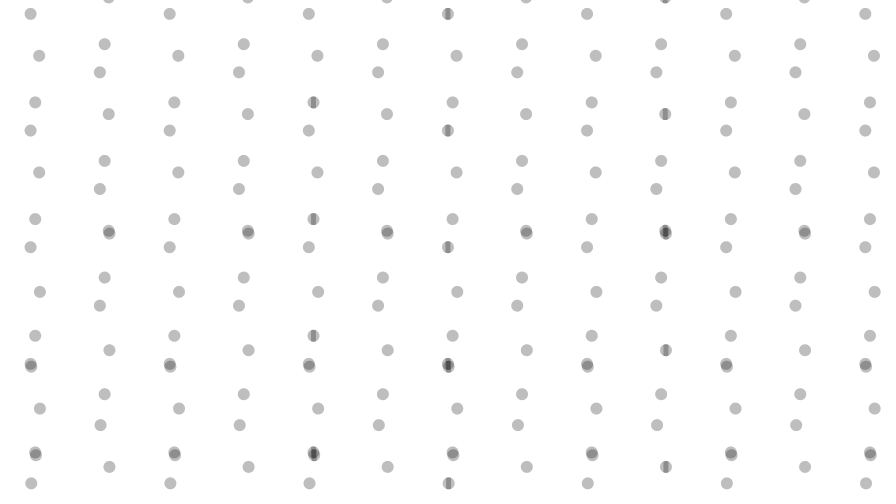
This pattern is drawn by a Shadertoy shader. Its source:

```glsl
// Antialiased coverage of a shape from its signed distance
float coverage(float dist, float pixel) {
    return clamp(0.5 - dist / pixel, 0.0, 1.0);
}

// Darkness layers left by one lattice of dots; side is -1 above its seam, +1 below
float dotLayers(vec2 p, vec4 layer, float side, float pixel) {
    vec2 period = vec2(119.25, 100.0);
    vec2 shift = side > 0.0 ? vec2(0.6, 2.4) : vec2(0.0);
    vec2 origin = layer.xy + shift;
    vec2 center = origin + period * floor((p - origin) / period + 0.5);

    // Both halves keep the row that lies on the seam
    float kept = step(-3.0, (center.y - layer.w) * side);
    float disc = coverage(length(p - center) - 5.1, pixel);

    // Neighbouring panels overlap in a narrow upright strip
    float strip = coverage(abs(p.x - layer.z - shift.x) - 2.1, pixel);
    return kept * disc * (1.0 + strip);
}

void mainImage(out vec4 fragColor, in vec2 fragCoord) {
    // Canvas is 432 units tall, measured from the top
    float pixel = 432.0 / iResolution.y;
    vec2 p = vec2(fragCoord.x, iResolution.y - fragCoord.y) * pixel;

    // First dot x, y; upright seam x; level seam y
    vec4 layers[6] = vec4[6](
        vec4(26.2, 11.9, 383.9, 313.0),
        vec4(89.7, 37.9, -20.0, 480.0),
        vec4(93.2, -2.2, 570.2, 199.0),
        vec4(85.6, 62.0, -20.0, 313.0),
        vec4(33.6, 47.8, -20.0, 199.0),
        vec4(30.2, 87.8, 268.7, 389.0));

    float ink = 0.0;
    for (int i = 0; i < 6; i++) {
        ink += dotLayers(p, layers[i], -1.0, pixel);
        ink += dotLayers(p, layers[i], 1.0, pixel);
    }

    // Each translucent layer darkens the white ground again
    fragColor = vec4(vec3(pow(0.745, ink)), 1.0);
}
```
